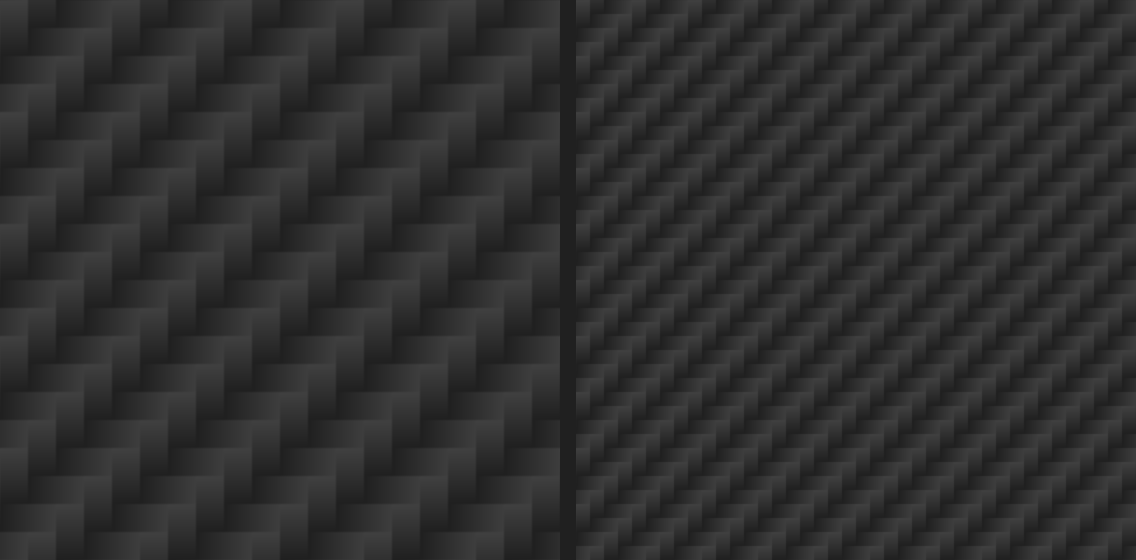
Left, the tile; right, the same tile 2 across and 2 down.
This pattern is drawn by a three.js fragment shader. Its source:

```glsl
// Dark carbon-fibre twill: two-cell horizontal and vertical tows, stepping
// one cell left per row down. Each tow is a linear gradient chosen from the
// diagonal index of its cell; box filtering softens the tow edges.

#define CELLS 20.0          // cells across and down, a multiple of STEP
#define STEP 4.0            // cells in one twill repeat
#define TOW 2.0             // visible length of a tow, in cells
#define DARK vec3(0.122)
#define WEFT_LIGHT vec3(0.242)
#define WARP_LIGHT vec3(0.252)
#define EDGE 0.0025         // edge softness, as a share of the canvas
#define TAPS 4              // filter samples per axis

varying vec2 vUv;

// Colour of the weave at p, in cells counted from the upper left
vec3 twill(vec2 p) {
  vec2 cell = floor(p);
  vec2 f = p - cell;
  float diagonal = mod(cell.x + cell.y, STEP);

  // Vertical tow: light at the top, dark where it dives under
  if (diagonal < TOW - 0.5) {
    return mix(WARP_LIGHT, DARK, (diagonal + f.y) / TOW);
  }
  // Horizontal tow: dark at the left, light at the right
  return mix(DARK, WEFT_LIGHT, (diagonal - TOW + f.x) / TOW);
}

void main() {
  vec2 uv = vec2(vUv.x, 1.0 - vUv.y);

  // Average a small square of samples
  vec3 sum = vec3(0.0);
  for (int j = 0; j < TAPS; j++) {
    for (int i = 0; i < TAPS; i++) {
      vec2 offset = (vec2(float(i), float(j)) + 0.5) / float(TAPS) - 0.5;
      sum += twill((uv + offset * EDGE) * CELLS);
    }
  }
  gl_FragColor = vec4(sum / float(TAPS * TAPS), 1.0);
}
```
